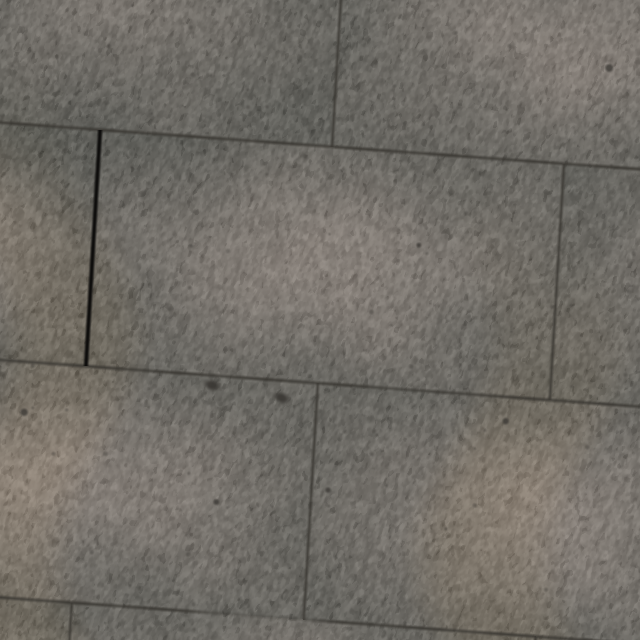
Reproduce this texture procedurally as a Shadertoy shader.

```glsl
// Grey granite paving slabs in a slightly tilted half-offset bond, with soft dark joints and fine flecks.

const vec2 SLAB_SIZE = vec2(0.728, 0.371);
const vec2 BOND_ORIGIN = vec2(0.1686, 0.1914);
const vec3 COOL_GREY = vec3(0.394, 0.390, 0.370);
const vec3 LIGHT_GREY = vec3(0.530, 0.502, 0.476);
const vec3 SAND_TINT = vec3(0.026, 0.012, -0.008);
const vec3 JOINT_GREY = vec3(0.225, 0.215, 0.195);
const vec3 JOINT_BLACK = vec3(0.055, 0.052, 0.048);
const vec3 PIT_COLOUR = vec3(0.225, 0.215, 0.200);

vec2 hash2(vec2 p) {
    vec3 q = fract(vec3(p.xyx) * vec3(0.1031, 0.1030, 0.0973));
    q += dot(q, q.yzx + 33.33);
    return fract((q.xx + q.yz) * q.zy);
}

// Cellular grain: random tones of nearby cells, softly blended, centred on zero
float cellGrain(vec2 p) {
    vec2 cell = floor(p);
    float tone = 0.0, total = 0.02;
    for (int j = -1; j <= 1; j++)
    for (int i = -1; i <= 1; i++) {
        vec2 id = cell + vec2(i, j);
        vec2 away = id + 0.1 + 0.8 * hash2(id) - p;
        float near = max(0.0, 1.0 - dot(away, away));
        float weight = near * near * near;
        tone += weight * (hash2(id + 71.7).x - 0.5);
        total += weight;
    }
    return tone / total;
}

// Layered sines for broad, cloudy stains, roughly -1 to 1
float clouds(vec2 p) {
    float sum = sin(p.x + 1.7 * sin(p.y * 0.8));
    sum += 0.6 * sin(p.y * 1.9 - p.x * 0.7 + 2.1);
    sum += 0.4 * sin(p.x * 2.7 + p.y * 2.3 + 4.0);
    return sum * 0.5;
}

float line(float dist, float halfWidth, float soft) {
    return 1.0 - smoothstep(halfWidth - soft, halfWidth + soft, dist);
}

// Sparse round pits, at most one per grid cell
float pits(vec2 p, float density, float radius, float soft) {
    vec2 id = floor(p);
    vec2 centre = 0.25 + 0.5 * hash2(id + 13.0);
    vec2 chance = hash2(id + 47.0);
    float size = radius * (0.6 + 0.6 * chance.y);
    return step(chance.x, density) * line(length(fract(p) - centre), size, soft);
}

// Two larger dark spots lying beside a joint
float largeSpots(vec2 p, float soft) {
    float mask = 0.0;
    for (int i = 0; i < 2; i++) {
        float k = float(i);
        vec2 away = p - vec2(0.331 + 0.109 * k, 0.602 + 0.0195 * k);
        away.y -= 0.2 * away.x;
        mask = max(mask, line(length(away * vec2(0.8, 1.2)), 0.0085, 0.004 + soft));
    }
    return mask;
}

vec3 slabColour(vec2 p, vec2 local, vec2 id) {
    // Pale worn centre, cooler rim
    vec2 drift = 0.06 * vec2(clouds(p * 13.0), clouds(p.yx * 15.0 + 3.0));
    vec2 f = local - 0.5 + drift;
    float wear = exp(-6.5 * dot(f, f)) * mix(0.85, 1.1, hash2(id + 5.0).x);
    wear += 0.09 * clouds(p * 19.0 + id * 2.0);
    wear -= 0.42 * smoothstep(0.65, 0.1, length(p * vec2(0.8, 1.6)));
    vec3 colour = mix(COOL_GREY, LIGHT_GREY, wear);

    // Sandy vertical stains, stronger on the lower slabs
    float band = smoothstep(0.4, 1.0, cos(8.2 * (p.x - 0.05) + 0.5 * sin(p.y * 9.0)));
    float lower = smoothstep(0.1, 0.6, p.y + 0.3 * (1.0 - p.x) - 0.2);
    colour += SAND_TINT * band * lower;

    // Fine slanted mineral grain in two sizes
    vec2 g = vec2(p.x + 0.3 * p.y, p.y - 0.1 * p.x);
    float grain = 0.090 * cellGrain(g * vec2(150.0, 95.0));
    grain += 0.060 * cellGrain(g * vec2(240.0, 170.0) + 31.0);

    // Sparse dark flecks
    float fleck = cellGrain(g * vec2(170.0, 105.0) + 57.0);
    grain -= 0.055 * smoothstep(0.22, 0.42, fleck);
    return colour + 0.004 + grain * vec3(1.0, 0.99, 0.97);
}

void mainImage(out vec4 fragColor, in vec2 fragCoord) {
    vec2 p = fragCoord / iResolution.xy;
    p.y = 1.0 - p.y;
    float pixel = 1.0 / iResolution.y;
    float soft = 0.0021 + 0.5 * pixel;

    // Tilted running bond
    vec2 bond = vec2(p.x + 0.06 * p.y, p.y - 0.073 * p.x);
    bond = (bond - BOND_ORIGIN) / SLAB_SIZE;
    float row = floor(bond.y);
    bond.x += 0.5 * mod(row, 2.0);
    vec2 id = vec2(floor(bond.x), row);
    vec3 colour = slabColour(p, fract(bond), id);

    // Pits and spots
    colour = mix(colour, PIT_COLOUR, 0.35 * pits(p * 32.0, 0.08, 0.09, 0.08));
    colour = mix(colour, PIT_COLOUR, 0.75 * pits(p * 7.0 + 3.0, 0.14, 0.035, 0.02));
    colour = mix(colour, PIT_COLOUR, 0.90 * largeSpots(p, pixel));

    // Bed joints, partly filled toward the lower rows
    vec2 nearest = round(bond);
    vec2 dist = abs(bond - nearest) * SLAB_SIZE;
    float filled = smoothstep(0.4, 1.0, sin(9.0 * p.x + 2.08 * nearest.y));
    float bedDepth = 0.85 - 0.6 * filled * smoothstep(0.5, 2.0, nearest.y);
    bedDepth *= 0.92 + 0.08 * sin(p.x * 47.0 + nearest.y);
    colour = mix(colour, JOINT_GREY, bedDepth * line(dist.y, 0.0024, soft));

    // Upright joints, one of them open and deep
    float open = exp(-8.0 * (nearest.x * nearest.x + row * row));
    float upright = line(dist.x, mix(0.0021, 0.0032, open), soft);
    colour = mix(colour, mix(JOINT_GREY, JOINT_BLACK, open), mix(0.8, 1.0, open) * upright);

    fragColor = vec4(clamp(colour, 0.0, 1.0), 1.0);
}
```
